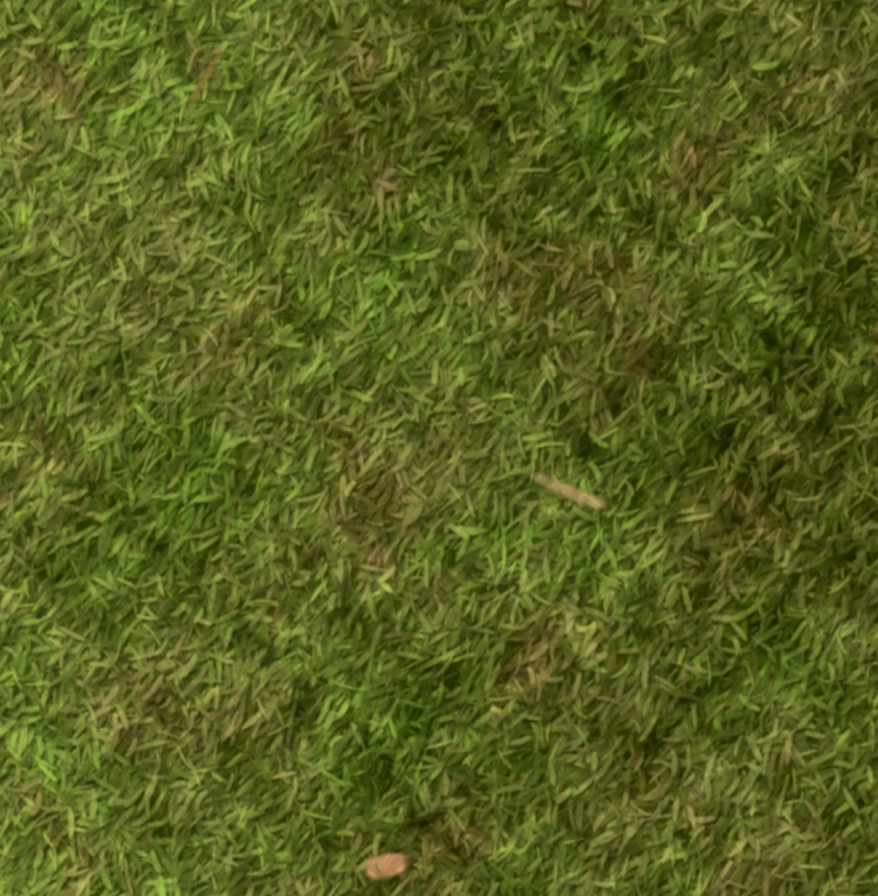
Reproduce this texture procedurally as a Shadertoy shader.

```glsl
const int LAYERS = 9;
const float CELL = 0.023;
const vec3 SHADE = vec3(0.16, 0.19, 0.0);
const vec3 MID_GRASS = vec3(0.32, 0.36, 0.11);
const vec3 OLIVE_DARK = vec3(0.19, 0.21, 0.01);
const vec3 OLIVE_LIGHT = vec3(0.51, 0.51, 0.25);
const vec3 GREEN_DARK = vec3(0.17, 0.24, 0.01);
const vec3 GREEN_LIGHT = vec3(0.47, 0.57, 0.21);
const vec3 STRAW = vec3(0.66, 0.57, 0.37);
const vec3 DRY_STEM = vec3(0.54, 0.43, 0.20);
const vec3 DEAD_LEAF = vec3(0.74, 0.55, 0.37);

vec4 hash4(vec3 p) {
    vec4 q = fract(p.xyzx * vec4(0.1031, 0.1030, 0.0973, 0.1099));
    q += dot(q, q.wzxy + 33.33);
    return fract((q.xxyz + q.yzzw) * q.zywx);
}

// Layered, warped sines: broad patches in about -1..1
float patches(vec2 p, float scale, float phase) {
    float sum = 0.0, amp = 0.5;
    p *= scale;
    for (int i = 0; i < 4; i++) {
        p += 0.6 * sin(p.yx * 1.3 + phase);
        sum += amp * sin(p.x + phase) * cos(p.y - phase);
        p = mat2(0.8, 0.6, -0.6, 0.8) * p * 1.9;
        amp *= 0.6;
    }
    return sum;
}

// Coverage of a curved, tapered blade; d is relative to its centre
float blade(vec2 d, float angle, vec2 halfSize, float bend, float blur) {
    vec2 dir = vec2(sin(angle), cos(angle));
    float along = dot(d, dir) / halfSize.y;
    float across = dot(d, vec2(dir.y, -dir.x)) + bend * (along * along - 0.3);
    float width = halfSize.x * (1.0 - 0.6 * along * along);
    float ends = 1.0 - smoothstep(0.6, 1.0, abs(along));
    return ends * (1.0 - smoothstep(width - blur, width + blur, abs(across)));
}

vec3 grassColor(float tone, float greenness) {
    vec3 olive = mix(OLIVE_DARK, OLIVE_LIGHT, tone);
    vec3 green = mix(GREEN_DARK, GREEN_LIGHT, tone);
    return mix(olive, green, greenness);
}

// One scattered layer of blades, painted over the colour beneath
vec3 paintLayer(vec3 color, vec2 p, float layer, float light, float lush, float blur) {
    float height = layer / float(LAYERS);
    vec2 grid = p / CELL + layer * vec2(0.37, 0.61);
    vec2 home = floor(grid);
    for (int y = -1; y <= 1; y++)
    for (int x = -1; x <= 1; x++) {
        vec2 id = home + vec2(x, y);
        vec4 place = hash4(vec3(id + 50.0, layer * 7.0 + 3.0));
        vec4 look = hash4(vec3(id + 90.0, layer * 11.0 + 41.0));
        vec2 d = (grid - id - place.xy) * CELL;
        float angle = 0.5 + 1.2 * (place.z + place.w - 1.0);
        angle += step(0.84, look.w) * 1.3;
        vec2 size = vec2(mix(0.0016, 0.0038, look.x), CELL * mix(0.5, 0.98, look.y));
        float bend = (look.z - 0.5) * 0.007;

        float shadow = blade(d + vec2(-0.002, 0.003), angle, size * vec2(1.5, 1.0), bend, blur * 1.5);
        color = mix(color, SHADE, 0.24 * shadow);

        float tone = 0.06 + 0.86 * fract(look.x * 17.0 + place.w) + 0.2 * height + light;
        float greenness = clamp(lush + 0.8 * (fract(look.y * 23.0) - 0.5), -0.1, 1.2);
        float mask = blade(d, angle, size, bend, blur);
        color = mix(color, grassColor(clamp(tone, -0.1, 1.25), greenness), 0.8 * mask);
    }
    return color;
}

// A loose piece of litter with mottled brightness
vec3 paintLitter(vec3 color, vec2 d, float angle, vec2 halfSize, vec3 tint, float opacity) {
    float mottle = 1.0 + 0.25 * patches(d, 130.0, 1.7);
    float mask = blade(d, angle, halfSize, 0.002, 0.004);
    return mix(color, tint * mottle, opacity * mask);
}

void mainImage(out vec4 fragColor, in vec2 fragCoord) {
    vec2 p = fragCoord / iResolution.y;
    float blur = max(0.0024, 0.7 / iResolution.y);

    // Broad variation: brighter and greener towards the left
    float light = 0.1 + 0.36 * (0.45 - p.x) + 0.26 * patches(p, 8.0, 0.8);
    light += 0.36 * patches(p, 42.0, 2.9);
    float lush = 0.45 + 0.35 * (0.45 - p.x) + 0.7 * patches(p, 13.0, 2.4);

    vec3 color = grassColor(0.1 + light, lush);
    for (int i = 0; i < LAYERS; i++)
        color = paintLayer(color, p, float(i), light, lush, blur);

    // Bare soil tint, dark hollows and overall contrast
    float dry = smoothstep(0.1, 0.75, patches(p, 16.0, 4.1));
    color = mix(color, color * vec3(1.15, 0.96, 1.2), 0.7 * dry);
    color *= 1.0 + 0.2 * patches(p, 75.0, 0.4);
    color = max(MID_GRASS + 1.16 * (color - MID_GRASS), 0.0);

    // Litter
    color = paintLitter(color, p - vec2(0.635, 0.452), 1.98, vec2(0.007, 0.056), STRAW, 0.8);
    color = paintLitter(color, p - vec2(0.228, 0.912), 0.5, vec2(0.004, 0.046), DRY_STEM, 0.75);
    color = paintLitter(color, p - vec2(0.430, 0.034), 1.35, vec2(0.013, 0.028), DEAD_LEAF, 0.9);

    fragColor = vec4(color, 1.0);
}
```
